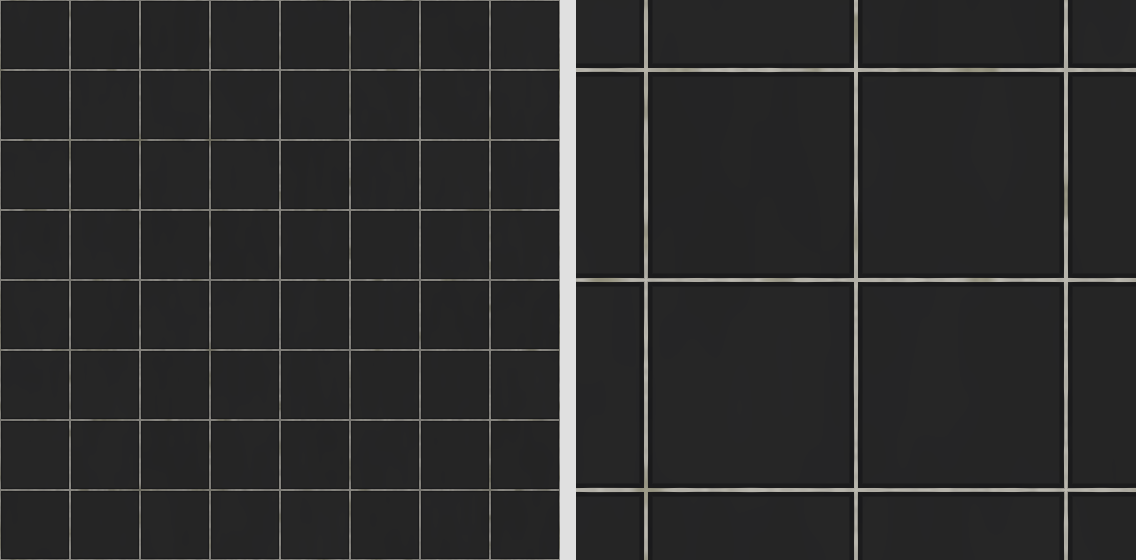
Left: the whole. Right: its middle third, enlarged.
Give the GLSL for this pattern, as a Shadertoy shader.

```glsl
// Square near-black tiles with thin pale grout on a seamless 8 by 8 grid.
// Distance to the nearest joint draws the grout and its dark tile edges;
// wrapped value noise adds stains, worn joints and faint glaze mottling.

#define TILES 8.0
#define GROUT_HALF_WIDTH 0.00117
#define EDGE_HALF_WIDTH 0.0039
#define GROUT_WEAR 0.00022
#define TILE_COLOR vec3(0.146, 0.146, 0.147)
#define EDGE_COLOR vec3(0.102, 0.102, 0.107)
#define GROUT_COLOR vec3(0.705, 0.695, 0.660)
#define STAIN_COLOR vec3(0.500, 0.490, 0.390)
#define TILE_VARIATION 0.007
#define MOTTLE_AMOUNT 0.008

float hash(vec2 p) {
    vec3 q = fract(vec3(p.xyx) * 0.1031);
    q += dot(q, q.yzx + 33.33);
    return fract((q.x + q.y) * q.z);
}

// Value noise over the unit canvas, repeating after a whole number of cells
float wrappedNoise(vec2 uv, vec2 cells, float seed) {
    vec2 p = uv * cells;
    vec2 i = floor(p);
    vec2 f = fract(p);
    f = f * f * (3.0 - 2.0 * f);
    vec2 a = mod(i, cells) + seed;
    vec2 b = mod(i + 1.0, cells) + seed;
    return mix(mix(hash(a), hash(vec2(b.x, a.y)), f.x),
               mix(hash(vec2(a.x, b.y)), hash(b), f.x), f.y);
}

// Pixel coverage of a band around a joint
float band(float dist, float halfWidth, float pixel) {
    return clamp((halfWidth - dist) / pixel + 0.5, 0.0, 1.0);
}

void mainImage(out vec4 fragColor, in vec2 fragCoord) {
    vec2 uv = fragCoord / iResolution.xy;
    float pixel = 1.0 / min(iResolution.x, iResolution.y);

    // Distance to the nearest vertical and horizontal joint
    vec2 cell = uv * TILES;
    vec2 joint = abs(fract(cell + 0.5) - 0.5) / TILES;
    float dist = min(joint.x, joint.y);

    // Tile body: a tone per tile plus soft vertical glaze streaks
    float tone = hash(mod(floor(cell), TILES) + 17.0) - 0.5;
    float mottle = 0.6 * wrappedNoise(uv, vec2(24.0, 12.0), 31.0)
                 + 0.4 * wrappedNoise(uv, vec2(72.0, 28.0), 47.0) - 0.5;
    vec3 color = TILE_COLOR + tone * TILE_VARIATION + mottle * MOTTLE_AMOUNT;

    // Dark rim where the tile meets the joint
    float rimNoise = wrappedNoise(uv, vec2(64.0), 59.0);
    float rim = band(dist, EDGE_HALF_WIDTH, pixel) * mix(0.8, 1.0, rimNoise);
    color = mix(color, EDGE_COLOR, rim);

    // Grout: uneven width, fine grain and occasional olive stains
    float wear = wrappedNoise(uv, vec2(96.0), 71.0) - 0.5;
    float grain = wrappedNoise(uv, vec2(256.0), 83.0) - 0.5;
    float stain = smoothstep(0.58, 0.95, wrappedNoise(uv, vec2(40.0), 97.0));
    vec3 grout = mix(GROUT_COLOR, STAIN_COLOR, 0.6 * stain) + 0.06 * grain;
    float coverage = band(dist, GROUT_HALF_WIDTH + wear * GROUT_WEAR, pixel);
    color = mix(color, grout, coverage);

    fragColor = vec4(color, 1.0);
}
```
